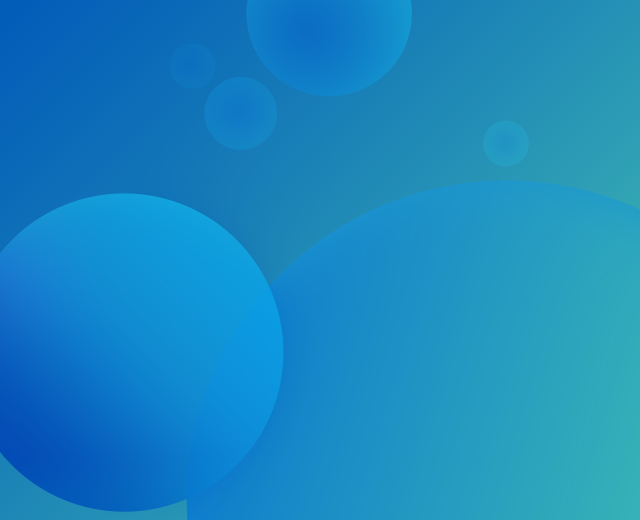
This background is drawn by a Shadertoy shader. Its source:

```glsl
// Translucent blue bubbles floating over a diagonal blue-to-teal gradient.
// Each bubble is a circle distance function filled with its own soft gradient,
// layered back to front; lengths are in canvas heights.

const vec3 SKY_BLUE = vec3(0.005, 0.360, 0.725);
const vec3 SKY_TEAL = vec3(0.180, 0.622, 0.708);
const float SKY_SPAN = 1.49;
const float SKY_CURVE = 1.12;

// Circles: centre x, centre y, radius
const vec3 DOME = vec3(0.974, 0.038, 0.615);
const vec3 ORB = vec3(0.239, 0.322, 0.306);
const vec3 TOP_BUBBLE = vec3(0.633, 0.974, 0.159);

const vec3 DOME_BLUE = vec3(0.060, 0.495, 0.800);
const vec3 DOME_TEAL = vec3(0.210, 0.695, 0.718);
const vec3 DOME_RIM = vec3(0.110, 0.590, 0.815);
const float DOME_RIM_WIDTH = 0.05;
const float DOME_RIM_OPACITY = 0.60;

const vec3 ORB_DEEP = vec3(0.012, 0.295, 0.710);
const vec3 ORB_MID = vec3(0.065, 0.560, 0.825);
const vec3 ORB_BRIGHT = vec3(0.055, 0.615, 0.865);
const vec3 ORB_VIOLET = vec3(0.045, 0.000, 0.020);
const vec3 ORB_RIM = vec3(0.015, 0.030, 0.005);
const vec3 ORB_BOTTOM = vec3(0.000, 0.050, 0.010);
const vec3 ORB_OVERLAP = vec3(-0.012, -0.003, 0.022);
const vec3 ORB_SHADOW = vec3(0.022, 0.030, 0.000);
const float SHADOW_WIDTH = 0.04;

const vec3 TOP_CORE = vec3(0.045, 0.430, 0.765);
const vec3 TOP_EDGE = vec3(0.080, 0.595, 0.810);
const vec2 TOP_CORE_OFFSET = vec2(-0.27, -0.19);

// Small bubbles: centre x, centre y, radius, opacity
const int SMALL_COUNT = 3;
const vec4 SMALL[SMALL_COUNT] = vec4[](
    vec4(0.370, 0.873, 0.044, 0.50),
    vec4(0.463, 0.782, 0.070, 1.00),
    vec4(0.973, 0.724, 0.044, 0.95));
const vec3 SMALL_CORE_TINT = vec3(-0.020, 0.005, 0.060);
const vec3 SMALL_EDGE_TINT = vec3(-0.005, 0.042, 0.052);

float circleDistance(vec2 p, vec3 circle) {
    return length(p - circle.xy) - circle.z;
}

// Antialiased coverage of a signed distance
float coverage(float d) {
    return clamp(0.5 - d * iResolution.y, 0.0, 1.0);
}

vec3 skyColor(vec2 p) {
    float t = max(p.x + 1.0 - p.y, 0.0) / SKY_SPAN;
    return mix(SKY_BLUE, SKY_TEAL, pow(t, SKY_CURVE));
}

vec3 domeColor(vec2 p, float d) {
    float t = (p.x + 0.3 * (1.0 - p.y) - 0.647) / 0.872;
    vec3 fill = mix(DOME_BLUE, DOME_TEAL, clamp(t, 0.0, 1.0));
    float rim = exp(min(d, 0.0) / DOME_RIM_WIDTH) * smoothstep(0.2, 0.55, p.y);
    return mix(fill, DOME_RIM, DOME_RIM_OPACITY * rim);
}

vec3 orbColor(vec2 p, float d) {
    vec2 q = (p - ORB.xy) / ORB.z;
    float t = dot(q, vec2(0.72, 0.69));
    vec3 fill = mix(ORB_DEEP, ORB_MID, smoothstep(-1.05, 0.35, t));
    fill = mix(fill, ORB_BRIGHT, smoothstep(0.1, 0.95, t));

    // Violet tint on the upper left, lighter top rim and lower end
    vec2 violetOffset = q - vec2(-0.75, 0.45);
    fill += ORB_VIOLET * exp(-6.0 * dot(violetOffset, violetOffset));
    fill += ORB_RIM * exp(min(d, 0.0) / 0.03) * smoothstep(0.2, 1.0, q.y);
    fill += ORB_BOTTOM * smoothstep(-0.6, -1.0, q.y);
    return fill;
}

vec3 topBubbleColor(vec2 p) {
    vec2 q = (p - TOP_BUBBLE.xy) / TOP_BUBBLE.z;
    float t = clamp(length(q - TOP_CORE_OFFSET) / 1.25, 0.0, 1.0);
    return mix(TOP_CORE, TOP_EDGE, pow(t, 1.4));
}

void mainImage(out vec4 fragColor, in vec2 fragCoord) {
    vec2 p = fragCoord / iResolution.y;
    vec3 color = skyColor(p);

    // Small bubbles tint the sky behind them
    for (int i = 0; i < SMALL_COUNT; i++) {
        vec4 bubble = SMALL[i];
        float radial = length(p - bubble.xy) / bubble.z;
        vec3 tint = mix(SMALL_CORE_TINT, SMALL_EDGE_TINT, smoothstep(0.0, 1.0, radial));
        color += tint * bubble.w * coverage(circleDistance(p, bubble.xyz));
    }

    // Bubble cut by the top edge
    color = mix(color, topBubbleColor(p), coverage(circleDistance(p, TOP_BUBBLE)));

    // Large dome
    float domeDist = circleDistance(p, DOME);
    float domeMask = coverage(domeDist);
    color = mix(color, domeColor(p, domeDist), domeMask);

    // Orb with its soft shadow, and the dome showing faintly through it
    float orbDist = circleDistance(p, ORB);
    float shadowSide = smoothstep(-0.4, 0.8, (p.x - ORB.x) / ORB.z);
    color -= ORB_SHADOW * shadowSide * exp(-max(orbDist, 0.0) / SHADOW_WIDTH);
    vec3 orb = orbColor(p, orbDist) + ORB_OVERLAP * domeMask;
    color = mix(color, orb, coverage(orbDist));

    fragColor = vec4(clamp(color, 0.0, 1.0), 1.0);
}
```
